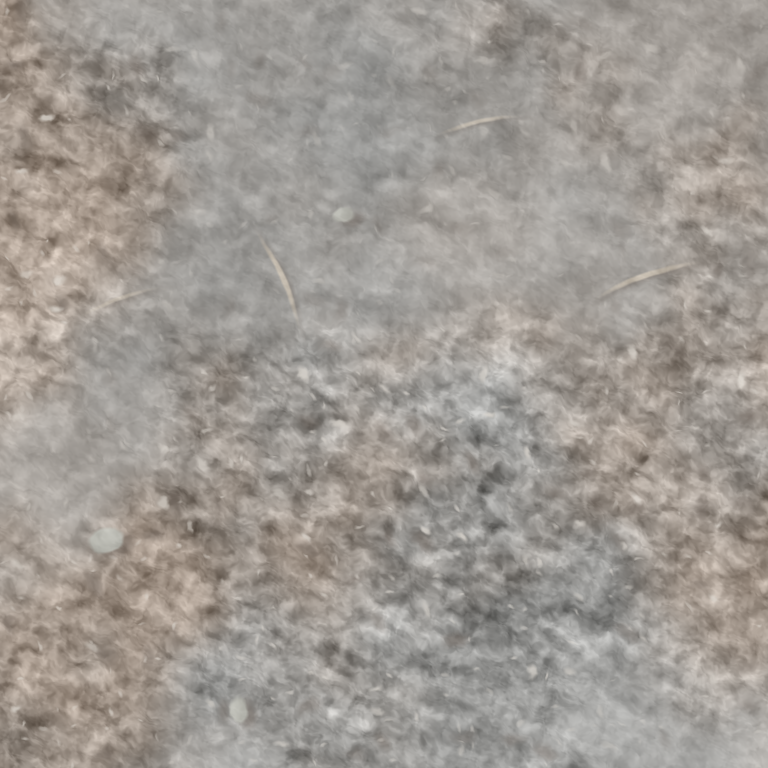
Write a WebGL 2 fragment shader that draws this texture.

```glsl
#version 300 es
precision highp float;

uniform vec2 u_resolution;
out vec4 fragColor;

// Tuning, lengths in canvas heights
const float BASE_TONE = 0.592;
const float BROAD_CONTRAST = 0.20;
const float GRAIN_CONTRAST = 0.40;
const float RELIEF_CONTRAST = 0.22;
const float GRAIN_FREQ = 26.0;
const float WARP = 0.007;
const float DRIFT_ANGLE = 0.6;
const float ANGLE_SPREAD = 2.4;
const vec2 SHADOW_SHIFT = vec2(0.011, -0.006);
const vec3 COOL_CAST = vec3(0.004, 0.004, -0.004);
const vec3 WARM_CAST = vec3(0.052, -0.004, -0.053);
const vec3 FLECK_COLOR = vec3(0.87, 0.85, 0.82);
const vec3 PEBBLE_COLOR = vec3(0.72, 0.72, 0.69);
const vec3 STRAW_COLOR = vec3(0.79, 0.75, 0.69);
const vec3 PIT_COLOR = vec3(0.42, 0.38, 0.35);

float hash(vec2 p) {
    return fract(sin(dot(p, vec2(127.1, 311.7))) * 43758.5453);
}

mat2 rotation(float angle) {
    float c = cos(angle), s = sin(angle);
    return mat2(c, s, -s, c);
}

float valueNoise(vec2 p) {
    vec2 cell = floor(p), f = fract(p);
    vec2 w = f * f * f * (f * (f * 6.0 - 15.0) + 10.0);
    float low = mix(hash(cell), hash(cell + vec2(1.0, 0.0)), w.x);
    float high = mix(hash(cell + vec2(0.0, 1.0)), hash(cell + 1.0), w.x);
    return mix(low, high, w.y);
}

float fbm(vec2 p, float gain) {
    float sum = 0.0, weight = 1.0, total = 0.0;
    for (int i = 0; i < 4; i++) {
        sum += weight * valueNoise(p);
        total += weight;
        weight *= gain;
        p = rotation(0.7) * p * 2.03 + 17.3;
    }
    return sum / total;
}

// Coverage of randomly turned, optionally bent ellipses, one per kept cell
float scatter(vec2 p, float cells, float share, vec2 halfSize,
              float edge, float bend, float seed) {
    vec2 home = floor(p * cells);
    float cover = 0.0;
    edge = max(edge, 0.8 / u_resolution.y);
    for (int y = -1; y <= 1; y++) {
        for (int x = -1; x <= 1; x++) {
            vec2 id = home + vec2(x, y);
            vec2 key = id + seed;
            if (hash(key) > share) continue;
            vec2 jitter = vec2(hash(key + 3.1), hash(key + 5.7));
            vec2 d = p - (id + mix(vec2(0.2), vec2(0.8), jitter)) / cells;
            d = rotation(DRIFT_ANGLE + (hash(key + 8.3) - 0.5) * ANGLE_SPREAD) * d;
            d.y += bend * d.x * d.x;
            vec2 size = halfSize * mix(0.6, 1.25, hash(key + 11.9));
            float dist = (length(d / size) - 1.0) * size.y;
            float strength = mix(0.6, 1.0, hash(key + 14.2));
            cover = max(cover, strength * (1.0 - smoothstep(-edge, edge, dist)));
        }
    }
    return cover;
}

void main() {
    vec2 p = gl_FragCoord.xy / u_resolution.y;

    // Ragged coordinates for crumbs and outlines
    vec2 wobble = vec2(fbm(p * 40.0 + 4.0, 0.5), fbm(p * 40.0 + 61.0, 0.5)) - 0.5;
    vec2 ragged = p + WARP * 2.0 * wobble;

    // Broad stains and dusty haze
    float broad = fbm(p * 3.5 + 9.0, 0.55) - 0.5;
    float haze = smoothstep(0.46, 0.68, fbm(p * 2.6 + 31.0, 0.5));
    float warmth = smoothstep(0.27, 0.73, fbm(p * 3.1 + 52.0, 0.5));
    warmth *= 1.0 - 0.65 * haze;

    // Crumbly grain with light from the upper left
    vec2 soil = rotation(DRIFT_ANGLE) * ragged * GRAIN_FREQ * vec2(1.0, 1.35);
    float grain = fbm(soil, 0.65);
    float relief = fbm(soil + vec2(0.28, -0.22), 0.65) - grain;
    float roughness = mix(1.1, 0.5, haze);
    float tone = BASE_TONE + 0.035 * haze + BROAD_CONTRAST * broad;
    tone += roughness * (GRAIN_CONTRAST * (grain - 0.5) - RELIEF_CONTRAST * relief);
    vec3 color = tone + mix(COOL_CAST, WARM_CAST, warmth);

    // Dark pits and pale flecks
    float pits = scatter(ragged, 19.0, 0.22, vec2(0.013, 0.007), 0.006, 0.0, 20.0);
    color = mix(color, PIT_COLOR, 0.45 * roughness * pits);
    float crumbs = scatter(ragged, 21.0, 0.20, vec2(0.008, 0.0038), 0.0025, 0.0, 70.0);
    float specks = scatter(ragged, 46.0, 0.16, vec2(0.0042, 0.002), 0.0016, 0.0, 130.0);
    color = mix(color, FLECK_COLOR, roughness * max(0.72 * crumbs, 0.55 * specks));

    // Straws with thin shadows
    vec2 fibre = p + 0.003 * wobble;
    vec2 strawSize = vec2(0.055, 0.0038);
    float strawShade = scatter(fibre - 0.4 * SHADOW_SHIFT, 4.0, 0.25, strawSize, 0.004, 1.5, 210.0);
    float straw = scatter(fibre, 4.0, 0.25, strawSize, 0.0018, 1.5, 210.0);
    color = mix(color, PIT_COLOR, 0.4 * strawShade);
    color = mix(color, STRAW_COLOR + 0.3 * (grain - 0.5), 0.9 * straw);

    // Pebbles with soft shadows
    vec2 stone = p + 0.009 * wobble;
    vec2 pebbleSize = vec2(0.021, 0.015);
    float shade = scatter(stone - SHADOW_SHIFT, 5.0, 0.22, pebbleSize, 0.007, 0.0, 330.0);
    float pebble = scatter(stone, 5.0, 0.22, pebbleSize, 0.0025, 0.0, 330.0);
    float dimSide = scatter(stone + SHADOW_SHIFT, 5.0, 0.22, pebbleSize, 0.008, 0.0, 330.0);
    color = mix(color, PIT_COLOR, 0.65 * shade);
    vec3 pebbleColor = PEBBLE_COLOR + 0.09 * (dimSide - 0.5) + 0.2 * (grain - 0.5);
    color = mix(color, pebbleColor, min(1.0, 1.3 * pebble));

    fragColor = vec4(clamp(color, 0.0, 1.0), 1.0);
}
```
